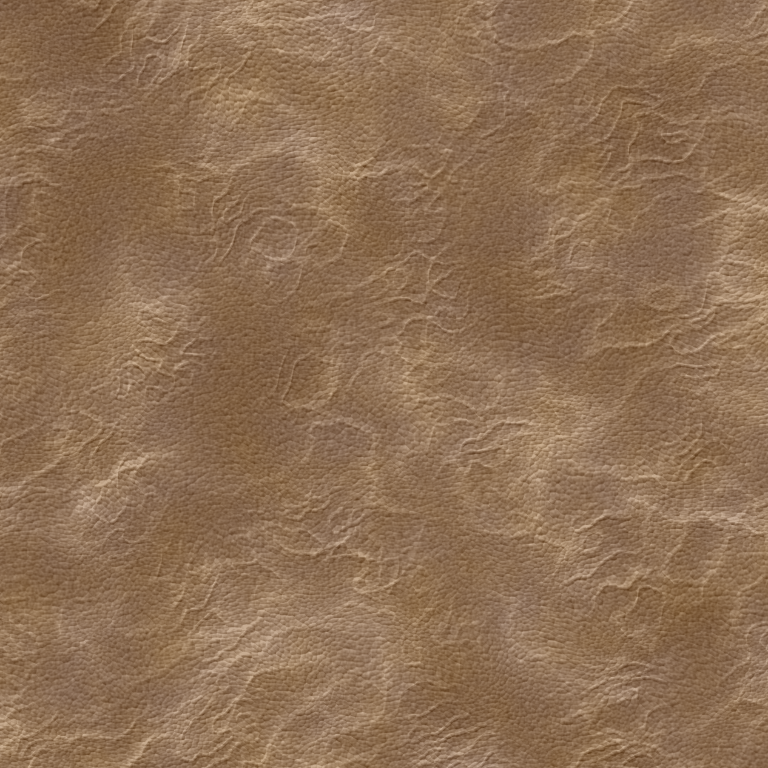
Reproduce this texture procedurally as a WebGL 2 fragment shader.

```glsl
#version 300 es
precision highp float;

uniform vec2 u_resolution;
out vec4 fragColor;

const vec3 DARK_HIDE = vec3(0.47, 0.345, 0.235);
const vec3 PALE_HIDE = vec3(0.69, 0.58, 0.48);
const vec3 OCHRE_TINT = vec3(0.01, 0.0, -0.035);
const vec2 LIGHT_DIR = vec2(-0.3, 0.95);
const float BASE_TONE = 0.17;
const float PATCH_CONTRAST = 0.17;
const float FOLD_SCALE = 3.4;
const float FOLD_SHARPNESS = 11.0;
const float FOLD_SHADING = 0.85;
const float FOLD_WEAR = 0.2;
const float HALO_WEAR = 0.33;
const float FOLD_STEP = 0.004;
const float GRAIN_CELLS = 180.0;
const float GRAIN_WARP = 4.0;
const float GRAIN_STEP = 0.4;
const float SPECKLE_SCALE = 270.0;
const float SPECKLE = 0.36;

float hash(vec2 p) {
    return fract(sin(dot(p, vec2(127.1, 311.7))) * 43758.5453);
}

float cornerSlope(vec2 cell, vec2 offset) {
    float angle = 6.2832 * hash(cell);
    return dot(vec2(cos(angle), sin(angle)), offset);
}

// Gradient noise, centred on zero
float noise(vec2 p) {
    vec2 i = floor(p);
    vec2 f = p - i;
    vec2 u = f * f * f * (f * (f * 6.0 - 15.0) + 10.0);
    vec2 e = vec2(1.0, 0.0);
    float low = mix(cornerSlope(i, f), cornerSlope(i + e.xy, f - e.xy), u.x);
    float high = mix(cornerSlope(i + e.yx, f - e.yx), cornerSlope(i + e.xx, f - e.xx), u.x);
    return mix(low, high, u.y);
}

float fbm(vec2 p) {
    float sum = 0.0;
    float amplitude = 1.0;
    for (int i = 0; i < 4; i++) {
        sum += amplitude * noise(p);
        p = p * 2.03 + 17.7;
        amplitude *= 0.55;
    }
    return sum;
}

// Creases at several sizes: x is the ridge height, y the soft wear around it
vec2 folds(vec2 p) {
    vec2 bend = vec2(fbm(p * 5.0 + 3.1), fbm(p * 5.0 + 41.7));
    vec2 q = p + 0.05 * bend + 0.0022 * noise(p * 110.0);
    q = mat2(0.91, -0.42, 0.42, 0.91) * q * vec2(0.8, 1.25);
    vec2 sum = vec2(0.0);
    float scale = FOLD_SCALE;
    float amplitude = 0.85;
    for (int i = 0; i < 4; i++) {
        float shift = 13.7 * float(i);
        float presence = smoothstep(-0.25, 0.4, noise(p * (3.0 + 1.5 * float(i)) + shift + 5.3));
        float distance = abs(noise(q * scale + shift));
        float ridge = exp(-FOLD_SHARPNESS * distance);
        float halo = exp(-0.45 * FOLD_SHARPNESS * distance);
        sum += amplitude * presence * vec2(ridge, halo);
        scale *= 2.0;
        amplitude *= 0.88;
    }
    return sum;
}

// Rounded pebbles of the hide
float pebbles(vec2 p) {
    vec2 cell = floor(p);
    float nearest = 2.0;
    for (int k = 0; k < 9; k++) {
        vec2 neighbour = cell + vec2(k % 3 - 1, k / 3 - 1);
        vec2 offset = neighbour + vec2(hash(neighbour), hash(neighbour + 57.3)) - p;
        nearest = min(nearest, dot(offset, offset));
    }
    return 1.0 - nearest;
}

void main() {
    vec2 p = gl_FragCoord.xy / min(u_resolution.x, u_resolution.y);

    // Folds lit from above, with worn surroundings
    vec2 fold = folds(p);
    float foldShade = fold.x - folds(p + LIGHT_DIR * FOLD_STEP).x;
    float worn = min(fold.y, 1.6);

    // Fine grain, deeper where the hide is worn
    vec2 warp = vec2(noise(p * 9.0 + 2.6), noise(p * 9.0 + 31.9));
    vec2 g = p * GRAIN_CELLS * vec2(0.78, 1.18) + GRAIN_WARP * warp;
    float grain = pebbles(g) - pebbles(g + LIGHT_DIR * GRAIN_STEP);
    float speckle = noise(p * SPECKLE_SCALE) + 0.6 * noise(p * SPECKLE_SCALE * 0.45 + 8.1);

    float tone = BASE_TONE + PATCH_CONTRAST * fbm(p * vec2(4.0, 5.5) + 9.2);
    tone += FOLD_SHADING * foldShade + FOLD_WEAR * fold.x + HALO_WEAR * worn;
    tone += (0.5 + 0.5 * worn) * grain + SPECKLE * speckle;

    // Ochre and greyer areas
    float ochre = fbm(p * 9.0 + 61.5) + 0.3 * min(fold.x, 1.0);
    vec3 colour = mix(DARK_HIDE, PALE_HIDE, clamp(tone, -0.4, 1.4));
    colour += OCHRE_TINT * clamp(ochre, -0.6, 0.9);
    fragColor = vec4(colour, 1.0);
}
```
